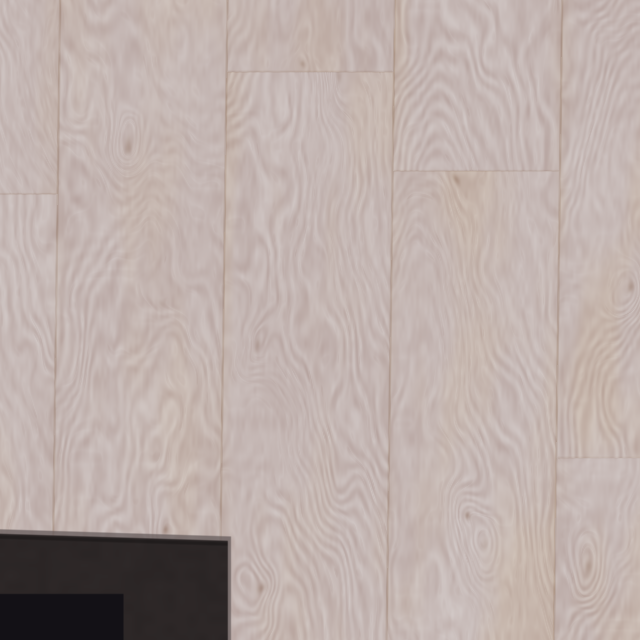
Reproduce this texture procedurally as a Shadertoy shader.

```glsl
const float PLANK_WIDTH = 0.2615;
const float TAU = 6.2831853;
const float SOFT = 0.0016;

const vec3 GRAIN_DARK = vec3(0.700, 0.622, 0.604);
const vec3 GRAIN_PALE = vec3(0.822, 0.786, 0.778);
const vec3 WARM_TINT = vec3(1.006, 0.992, 0.955);
const vec3 SEAM_TINT = vec3(0.90, 0.86, 0.82);
const vec3 KNOT_TINT = vec3(0.82, 0.75, 0.70);
const vec3 RIM_GREY = vec3(0.40, 0.36, 0.36);
const vec3 FRAME_BROWN = vec3(0.172, 0.150, 0.150);
const vec3 SCREEN_BLACK = vec3(0.075, 0.068, 0.088);

float hash(vec2 p) {
    return fract(sin(dot(p, vec2(127.1, 311.7))) * 43758.5453);
}

float noise(vec2 p) {
    vec2 cell = floor(p);
    vec2 f = fract(p);
    f = f * f * (3.0 - 2.0 * f);
    float low = mix(hash(cell), hash(cell + vec2(1, 0)), f.x);
    float high = mix(hash(cell + vec2(0, 1)), hash(cell + vec2(1, 1)), f.x);
    return mix(low, high, f.y);
}

float fbm(vec2 p) {
    return 0.55 * noise(p) + 0.3 * noise(p * 2.03 + 17.3) + 0.15 * noise(p * 4.1 + 5.7);
}

// Soft line of the given half width around zero distance
float line(float d, float halfWidth) {
    return 1.0 - smoothstep(halfWidth * 0.3, halfWidth + SOFT, abs(d));
}

// Coverage of the region left of and below the corner
float cornerBox(vec2 p, vec2 corner) {
    vec2 inside = smoothstep(-SOFT, SOFT, corner - p);
    return inside.x * inside.y;
}

// Height at which a plank column is cut across
float jointHeight(int column) {
    float heights[5] = float[5](0.697, -1.0, 0.888, 0.733, 0.285);
    return heights[clamp(column, 0, 4)];
}

// x: growth ring field, y: darkness of the knot hearts
vec2 rings(vec2 p, float board) {
    vec2 seed = vec2(board * 13.7, board * 5.3);
    float bend = p.x - PLANK_WIDTH * mix(0.25, 0.75, hash(seed));
    bend += 0.09 * (noise(vec2(p.y * 2.6, 0.0) + seed) - 0.5);
    float field = 48.0 * sqrt(bend * bend + 0.0007) + 13.0 * p.y;
    field += 13.0 * fbm(p * vec2(6.5, 2.3) + seed);
    field += 1.5 * noise(p * vec2(32.0, 17.0) + seed);
    float heart = 0.0;
    for (int i = 0; i < 3; i++) {
        vec2 key = seed + float(i) * vec2(3.1, 7.7);
        vec2 center = vec2(PLANK_WIDTH * mix(0.15, 0.85, hash(key)), hash(key + 1.9));
        vec2 d = (p - center) / vec2(0.028, 0.052);
        d += 0.7 * (vec2(noise(p * 24.0 + key), noise(p * 24.0 + key + 9.0)) - 0.5);
        float r2 = dot(d, d);
        field += mix(2.5, 5.0, hash(key + 4.2)) * exp(-r2);
        heart += exp(-r2 * 28.0) * hash(key + 6.1);
    }
    return vec2(field, heart);
}

// Limewashed wood of one board
vec3 wood(vec2 p, float board) {
    vec2 seed = vec2(board * 4.1, board * 9.2);
    vec2 ring = rings(p, board);
    float wave = 0.5 + 0.5 * sin(TAU * ring.x);
    float strength = smoothstep(0.25, 0.75, fbm(p * vec2(9.0, 4.0) + seed));
    float breaks = 0.45 + 0.55 * noise(p * vec2(95.0, 32.0) + seed);
    float fibre = noise(vec2(ring.x * 2.7 + p.x * 90.0, p.y * 42.0) + seed);
    float pores = noise(p * vec2(230.0, 55.0) + seed);
    float cloud = fbm(p * vec2(7.0, 3.5) + seed + 31.0);

    float tone = 0.60 + 0.42 * (wave - 0.55) * breaks * mix(0.35, 1.2, strength);
    tone += 0.30 * (fibre - 0.5) + 0.17 * (pores - 0.5);
    tone += 0.32 * (cloud - 0.5) + 0.06 * (hash(seed) - 0.5);
    tone -= 0.22 * smoothstep(0.70, 0.95, fibre) * breaks;

    vec3 color = mix(GRAIN_DARK, GRAIN_PALE, clamp(tone, -0.1, 1.1));
    float warmth = smoothstep(0.42, 0.75, fbm(p * vec2(12.0, 3.0) + seed + 57.0));
    color *= mix(vec3(1.0), WARM_TINT, warmth * mix(0.5, 1.2, hash(seed + 2.0)));
    return color * mix(vec3(1.0), KNOT_TINT, min(ring.y, 1.0));
}

// Slightly leaning planks with long seams and cross joints
vec3 planks(vec2 uv) {
    float x = uv.x - 0.081 - 0.013 * uv.y;
    float column = floor(x / PLANK_WIDTH) + 1.0;
    float localX = mod(x, PLANK_WIDTH);
    float joint = jointHeight(int(column));
    float board = column + 8.0 * step(joint, uv.y) + 1.0;
    vec3 color = wood(vec2(localX, uv.y), board);

    float seamDistance = min(localX, PLANK_WIDTH - localX);
    float wear = 0.35 + 0.65 * noise(uv * vec2(4.0, 28.0));
    float seam = line(seamDistance, 0.0014) * wear;
    seam = max(seam, 0.6 * line(uv.y - joint, 0.0012) * wear);
    seam += 0.18 * exp(-seamDistance * 110.0);
    return color * mix(vec3(1.0), SEAM_TINT, min(seam, 1.0));
}

// Dark framed panel in the lower left corner
vec3 panel(vec3 color, vec2 uv) {
    vec2 p = uv + vec2(0.0, 0.031 * uv.x);
    float shade = cornerBox(p, vec2(0.361, 0.173));
    color = mix(color, RIM_GREY, 0.75 * shade);
    vec3 frame = FRAME_BROWN * (0.96 + 0.08 * noise(uv * 60.0));
    frame *= 1.0 - 0.25 * line(p.y - 0.161, 0.003);
    color = mix(color, frame, cornerBox(p, vec2(0.356, 0.166)));
    return mix(color, SCREEN_BLACK, cornerBox(uv, vec2(0.193, 0.072)));
}

void mainImage(out vec4 fragColor, in vec2 fragCoord) {
    vec2 uv = fragCoord / iResolution.xy;
    fragColor = vec4(panel(planks(uv), uv), 1.0);
}
```
